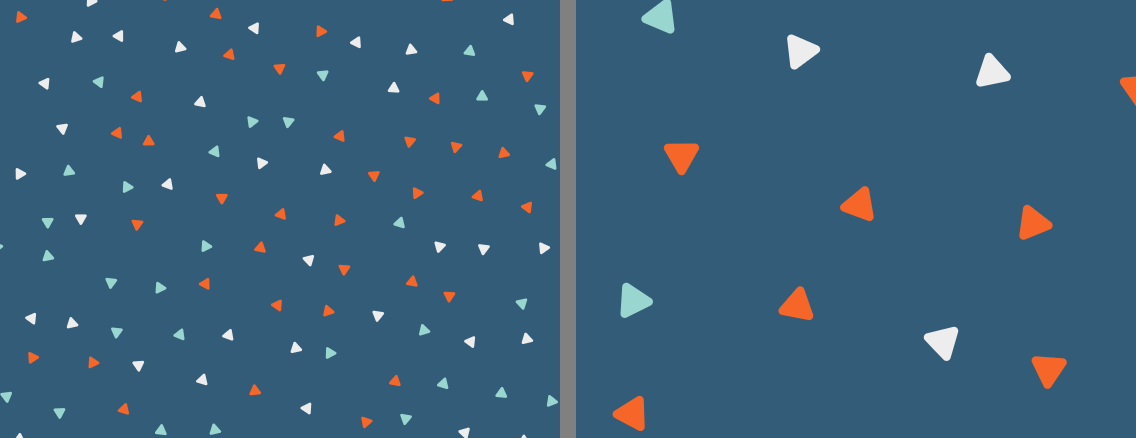
Left: the whole. Right: its middle third, enlarged.
Give the GLSL for this pattern, as a WebGL 2 fragment shader.

```glsl
#version 300 es
precision highp float;
// Small rounded triangles in orange, mint and white scattered evenly over slate blue.

uniform vec2 u_resolution;
out vec4 fragColor;

const vec3 SLATE = vec3(0.20, 0.36, 0.475);
const vec3 ORANGE = vec3(0.965, 0.40, 0.155);
const vec3 MINT = vec3(0.60, 0.84, 0.815);
const vec3 WHITE = vec3(0.93, 0.93, 0.93);

vec3 hash3(vec2 cell) {
    vec3 q = fract(cell.xyx * vec3(0.1031, 0.1030, 0.0973) + 0.37);
    q += dot(q, q.yxz + 33.33);
    return fract((q.xxy + q.yzz) * q.zyx);
}

mat2 rotation(float angle) {
    float c = cos(angle), s = sin(angle);
    return mat2(c, s, -s, c);
}

// Distance to an equilateral triangle pointing up, with half its side given.
float triangleDistance(vec2 p, float halfSide) {
    const float k = sqrt(3.0);
    p.x = abs(p.x) - halfSide;
    p.y += halfSide / k;
    if (p.x + k * p.y > 0.0) p = vec2(p.x - k * p.y, -k * p.x - p.y) * 0.5;
    p.x -= clamp(p.x, -2.0 * halfSide, 0.0);
    return -length(p) * sign(p.y);
}

void main() {
    vec2 uv = gl_FragCoord.xy / u_resolution.y;
    float pixel = 1.0 / u_resolution.y;

    // Tilted lattice of staggered rows
    const float spacing = 0.122;
    const float tilt = 0.17;
    vec2 p = rotation(tilt) * uv / spacing + vec2(20.0, 30.0);
    const float rowHeight = 0.866;
    float nearestRow = floor(p.y / rowHeight);

    vec3 color = SLATE;
    for (int j = -1; j <= 1; j++) {
        float row = nearestRow + float(j);
        float stagger = 0.5 * mod(row, 2.0);
        for (int i = -1; i <= 1; i++) {
            float column = floor(p.x - stagger) + float(i);
            vec2 cell = vec2(column, row);
            vec3 place = hash3(cell);
            vec3 style = hash3(cell + 71.0);

            // Jittered centre, brought back to canvas directions
            vec2 center = vec2(column + stagger + 0.5, (row + 0.5) * rowHeight);
            center += (place.xy - 0.5) * vec2(0.42, 0.38);
            vec2 local = rotation(-tilt) * (p - center) * spacing;

            // Quarter turns with a slight wobble
            float turn = floor(style.x * 4.0) * 1.5708 + (place.z - 0.5) * 0.5;
            float d = triangleDistance(rotation(turn) * local, 0.0102) - 0.0032;

            vec3 tint = style.y < 0.34 ? ORANGE : style.y < 0.67 ? MINT : WHITE;
            color = mix(color, tint, clamp(0.5 - d / pixel, 0.0, 1.0));
        }
    }
    fragColor = vec4(color, 1.0);
}
```
